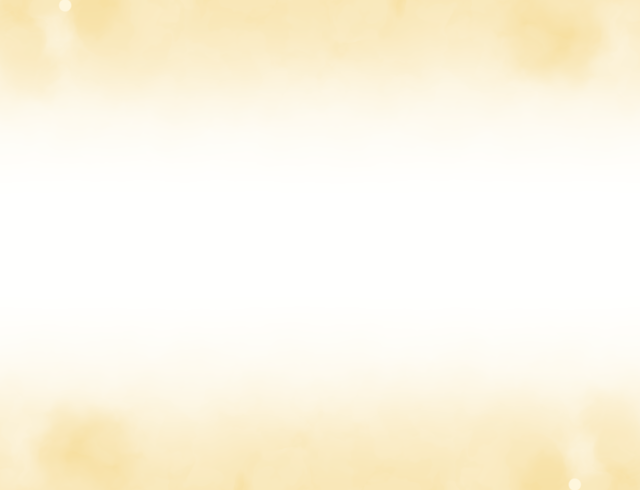
Give the GLSL for this background, as a Shadertoy shader.

```glsl
#define PAPER vec3(1.0, 1.0, 0.996)
#define AMBER vec3(0.965, 0.865, 0.60)
#define SPOT_COLOR vec3(1.0, 0.97, 0.88)
#define WASH_STRENGTH 0.69
#define WASH_DEPTH 0.20
#define WARP 0.035
#define MOTTLE 0.16
#define SPOT_CENTER vec2(0.133, 0.011)
#define SPOT_RADIUS 0.0125

const int STAIN_COUNT = 12;

// Centre x, depth, radius and strength of each stain
const vec4 STAINS[STAIN_COUNT] = vec4[](
    vec4(1.09, 0.08, 0.065, 0.17),
    vec4(1.17, 0.09, 0.065, 0.19),
    vec4(0.19, 0.03, 0.050, 0.14),
    vec4(0.07, 0.15, 0.055, 0.13),
    vec4(0.02, 0.00, 0.055, 0.13),
    vec4(0.70, 0.10, 0.026, 0.06),
    vec4(0.81, 0.00, 0.028, 0.13),
    vec4(0.25, 0.15, 0.070, 0.07),
    vec4(0.12, 0.07, 0.045, -0.17),
    vec4(1.27, 0.06, 0.060, -0.14),
    vec4(0.33, 0.02, 0.055, -0.07),
    vec4(0.94, 0.13, 0.090, -0.06)
);

float hash(vec2 p) {
    vec3 q = fract(vec3(p.xyx) * 0.1031);
    q += dot(q, q.yzx + 33.33);
    return fract((q.x + q.y) * q.z);
}

float noise(vec2 p) {
    vec2 cell = floor(p);
    vec2 f = fract(p);
    f = f * f * (3.0 - 2.0 * f);
    return mix(mix(hash(cell), hash(cell + vec2(1, 0)), f.x),
               mix(hash(cell + vec2(0, 1)), hash(cell + vec2(1, 1)), f.x), f.y);
}

float fbm(vec2 p) {
    float sum = 0.0;
    float amplitude = 0.5;
    for (int i = 0; i < 4; i++) {
        sum += amplitude * noise(p);
        p = p * 2.03 + vec2(17.3, 9.1);
        amplitude *= 0.5;
    }
    return sum / 0.9375;
}

// Overlapping pigment layers with ragged, softly drawn edges
float mottling(vec2 p) {
    float layers = 0.0;
    for (int i = 0; i < 4; i++) {
        float level = 0.34 + 0.1 * float(i);
        float grain = fbm(p * (8.0 + 2.0 * float(i)) + 13.7 * float(i));
        layers += smoothstep(level - 0.035, level + 0.035, grain);
    }
    return layers / 4.0 - 0.5;
}

float stains(vec2 p) {
    float sum = 0.0;
    for (int i = 0; i < STAIN_COUNT; i++) {
        vec4 stain = STAINS[i];
        float reach = length(p - stain.xy) / stain.z;
        sum += stain.w * (1.0 - smoothstep(0.45, 1.5, reach));
    }
    return sum;
}

void mainImage(out vec4 fragColor, in vec2 fragCoord) {
    float aspect = iResolution.x / iResolution.y;
    vec2 p = fragCoord / iResolution.y;

    // Half-turn symmetry, with depth measured from the nearest edge
    p = p.y < 0.5 ? vec2(aspect - p.x, p.y) : vec2(p.x, 1.0 - p.y);
    p.x *= 1.306 / aspect;

    // Warped coordinates give the washes irregular borders
    vec2 drift = vec2(fbm(p * 14.0), fbm(p * 14.0 + 41.0)) - 0.5;
    vec2 warped = p + 2.0 * WARP * drift;

    // Broad wash with stains and mottling, thinning towards the middle
    float depth = mix(p.y, warped.y, 0.5) / WASH_DEPTH;
    float fade = exp(-depth * depth) * (1.0 - smoothstep(0.33, 0.43, p.y));
    float stainFade = 1.0 - smoothstep(0.12, 0.32, p.y);
    float pigment = fade * (WASH_STRENGTH + MOTTLE * mottling(warped));
    pigment += stainFade * stains(warped);
    vec3 color = mix(PAPER, AMBER, clamp(pigment, 0.0, 1.0));

    // Pale round spot
    float edge = 1.0 / iResolution.y;
    float spot = 1.0 - smoothstep(-edge, edge, length(p - SPOT_CENTER) - SPOT_RADIUS);
    color = mix(color, SPOT_COLOR, 0.9 * spot);

    fragColor = vec4(color, 1.0);
}
```
